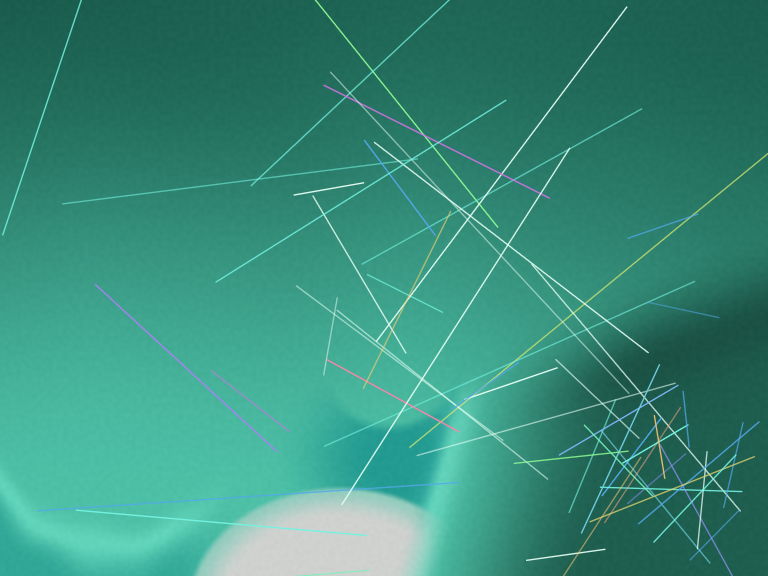
Write a Shadertoy shader that draws this background.

```glsl
#define DEEP_GREEN vec3(0.10, 0.36, 0.30)
#define SEA_GREEN vec3(0.30, 0.75, 0.65)
#define SHADE_GREEN vec3(0.12, 0.37, 0.31)
#define TEAL vec3(0.12, 0.59, 0.56)
#define DOME_GREY vec3(0.81, 0.82, 0.81)
#define LINE_HALF_WIDTH 0.0012
#define SPREAD_LINES 36
#define CLUSTER_LINES 20
#define GRAIN 0.018
#define SEED 7

float hash(int n) {
    uint h = uint(n) * 747796405u + 2891336453u;
    h = ((h >> ((h >> 28u) + 4u)) ^ h) * 277803737u;
    h = (h >> 22u) ^ h;
    return float(h & 65535u) / 65535.0;
}

vec2 gradient(vec2 cell) {
    float a = 6.2832 * hash(int(cell.x) + 997 * int(cell.y));
    return vec2(cos(a), sin(a));
}

float gradientNoise(vec2 p) {
    vec2 i = floor(p), f = fract(p);
    vec2 u = f * f * f * (f * (f * 6.0 - 15.0) + 10.0);
    vec2 r = vec2(1.0, 0.0);
    float low = mix(dot(gradient(i), f), dot(gradient(i + r), f - r), u.x);
    float high = mix(dot(gradient(i + r.yx), f - r.yx), dot(gradient(i + 1.0), f - 1.0), u.x);
    return mix(low, high, u.y);
}

float bell(float x, float width) {
    return exp(-x * x / (width * width));
}

float segmentDistance(vec2 p, vec2 middle, vec2 halfSpan) {
    vec2 d = p - middle;
    float t = clamp(dot(d, halfSpan) / dot(halfSpan, halfSpan), -1.0, 1.0);
    return length(d - t * halfSpan);
}

vec3 lineColour(float pick, float hue) {
    if (pick < 0.38) return vec3(0.90, 1.0, 0.96);
    if (pick < 0.58) return vec3(0.45, 0.95, 0.88);
    if (pick < 0.74) return vec3(0.32, 0.66, 0.92);
    return 0.72 + 0.28 * cos(6.2832 * (hue + vec3(0.0, 0.33, 0.67)));
}

vec3 backdrop(vec2 p) {
    // Broad glow, rising towards the lower left
    float soft = gradientNoise(p * 3.0);
    float glow = smoothstep(-0.05, 0.88, 1.0 - p.y + 0.04 * soft);
    glow *= mix(1.0, 0.6, smoothstep(0.65, 1.3, p.x));
    glow += 0.09 * bell(p.x - 0.8, 0.45) * p.y;
    vec3 col = mix(DEEP_GREEN, SEA_GREEN, glow);

    // Shadow to the right of a slanted beam
    float beam = p.x - 0.704 - 0.295 * p.y;
    float below = 0.04 + 0.37 * p.x - p.y;
    float shade = smoothstep(-0.08, 0.1, below) * smoothstep(0.0, 0.32, beam);
    vec3 shadeCol = SHADE_GREEN * (1.0 - 0.16 * bell(below - 0.06, 0.09));
    col = mix(col, shadeCol, shade);

    // Teal hollow under a round edge, closed by the bright beam
    float hollow = smoothstep(0.105, 0.13, length(p - vec2(0.677, 0.375)));
    hollow *= 1.0 - smoothstep(0.04, 0.2, length((p - vec2(0.7, 0.2)) * vec2(0.85, 1.0)));
    col = mix(col, TEAL, 0.9 * hollow * smoothstep(0.015, -0.015, beam));
    float streak = bell(beam - 0.015, 0.03) * smoothstep(0.37, 0.26, p.y);
    col += 0.09 * streak;

    // Curved wisps in the lower left
    float bend = p.y - 0.03 - 3.0 * (p.x - 0.2) * (p.x - 0.2) + 0.03 * gradientNoise(p * 9.0);
    float side = smoothstep(0.42, 0.28, p.x);
    col = mix(col, TEAL, 0.6 * side * smoothstep(0.02, -0.07, bend));
    col += 0.08 * side * bell(bend - 0.015, 0.03);

    // Pale dome
    float r = length((p - vec2(0.59, -0.06)) / vec2(0.265, 0.214));
    float dome = smoothstep(1.02, 0.96, r) * smoothstep(0.06, -0.025, beam);
    vec3 domeCol = mix(vec3(0.56, 0.80, 0.74), DOME_GREY, smoothstep(1.0, 0.75, r));
    col = mix(col, domeCol, dome);

    return col + GRAIN * gradientNoise(p * 110.0);
}

void mainImage(out vec4 fragColor, in vec2 fragCoord) {
    float pixel = 1.0 / iResolution.y;
    vec2 p = fragCoord * pixel;
    vec3 col = backdrop(p);

    // Fine straight lines: long ones everywhere, short ones in a cluster
    for (int i = 0; i < SPREAD_LINES + CLUSTER_LINES; i++) {
        int k = (i + SEED * 100) * 10;
        bool cluster = i >= SPREAD_LINES;
        vec2 offset = vec2(hash(k) + hash(k + 1), hash(k + 2) + hash(k + 3)) - 1.0;
        float turn = hash(k + 4), size = hash(k + 5);
        vec2 middle = vec2(0.67, 0.48) + offset * vec2(0.62, 0.56);
        float angle = hash(k + 6) < 0.62 ? mix(0.12, 1.4, turn) : -1.1 * sqrt(turn);
        angle *= mix(0.15, 1.0, smoothstep(0.1, 0.28, middle.y));
        float span = mix(0.12, 0.85, size * sqrt(size));
        if (cluster) {
            middle = vec2(1.1, 0.2) + offset * vec2(0.22, 0.15);
            angle = 3.1416 * turn;
            span = mix(0.08, 0.34, size);
        }
        float d = segmentDistance(p, middle, 0.5 * span * vec2(cos(angle), sin(angle)));
        float cover = clamp((LINE_HALF_WIDTH - d) / pixel + 0.5, 0.0, 1.0);
        vec3 ink = lineColour(hash(k + 7) + (cluster ? 0.2 : 0.0), hash(k + 8));
        col = mix(col, ink, cover * mix(0.5, 1.0, hash(k + 9)));
    }
    fragColor = vec4(clamp(col, 0.0, 1.0), 1.0);
}
```
